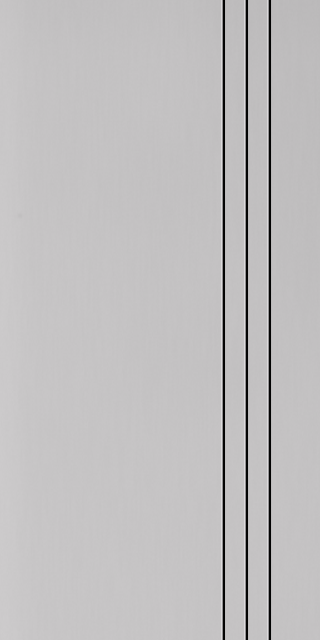
A Shadertoy shader for this texture:

```glsl
// A brushed pale grey metal panel, softly shaded, with three vertical grooves.
// Shading is a sum of gradients plus stretched value noise; each groove is
// a dark antialiased band with a bright bevel along its left edge.

float hash(vec2 p) {
    p = fract(p * vec2(0.1031, 0.1137));
    p += dot(p, p.yx + 33.33);
    return fract((p.x + p.y) * p.x * 17.0);
}

float valueNoise(vec2 p) {
    vec2 cell = floor(p), f = fract(p);
    f = f * f * (3.0 - 2.0 * f);
    return mix(mix(hash(cell), hash(cell + vec2(1, 0)), f.x),
               mix(hash(cell + vec2(0, 1)), hash(cell + vec2(1, 1)), f.x), f.y);
}

// Box-filtered coverage of the interval [left, right].
float band(float x, float left, float right, float pixel) {
    float covered = min(x + 0.5 * pixel, right) - max(x - 0.5 * pixel, left);
    return clamp(covered / pixel, 0.0, 1.0);
}

void mainImage(out vec4 fragColor, in vec2 fragCoord) {
    vec2 uv = fragCoord / iResolution.xy;
    float pixel = 1.0 / iResolution.x;

    // Broad light: brighter at lower left, darker at upper right
    float shade = 0.767 - 0.016 * (uv.x - 0.4) - 0.014 * (uv.y - 0.5);
    shade -= 0.014 * smoothstep(0.5, 1.0, uv.x) * smoothstep(0.35, 0.9, uv.y);
    shade += 0.016 * (1.0 - smoothstep(0.0, 0.12, uv.x));
    shade -= 0.008 * smoothstep(0.9, 1.0, uv.y);

    // Cloudy variation, vertical brushing and fine grain
    shade += 0.008 * (valueNoise(uv * vec2(4.0, 7.0) + 5.0) - 0.5);
    shade += 0.007 * (valueNoise(uv * vec2(150.0, 24.0)) - 0.5);
    shade += 0.008 * (valueNoise(uv * vec2(256.0, 400.0) + 40.0) - 0.5);

    // Small faint blemish near the left edge
    vec2 blemish = (uv - vec2(0.062, 0.663)) * vec2(1.0, 2.0);
    shade -= 0.03 * exp(-dot(blemish, blemish) / 0.00007);

    vec3 color = shade * vec3(1.004, 0.995, 0.999);

    // Three evenly spaced grooves with lit left bevels
    for (int i = 0; i < 3; i++) {
        float center = 0.6995 + 0.0719 * float(i);
        float bevel = band(uv.x, center - 0.0079, center - 0.0037, pixel);
        float groove = band(uv.x, center - 0.0037, center + 0.0037, pixel);
        color = mix(color, vec3(0.91, 0.90, 0.91), bevel);
        color = mix(color, vec3(0.01), groove);
    }

    fragColor = vec4(color, 1.0);
}
```
